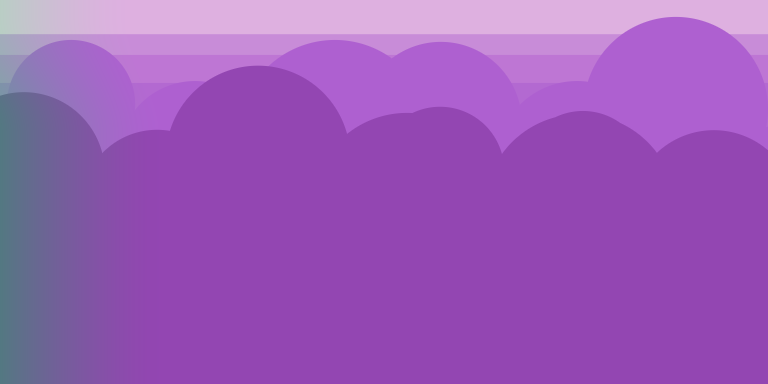
A Shadertoy shader for this background:

```glsl
const vec3 SKY_TOP = vec3(0.870, 0.690, 0.880);
const vec3 SKY_HIGH = vec3(0.785, 0.550, 0.848);
const vec3 SKY_MID = vec3(0.745, 0.463, 0.831);
const vec3 SKY_LOW = vec3(0.702, 0.410, 0.820);
const vec3 BACK_COLOR = vec3(0.682, 0.378, 0.816);
const vec3 FRONT_COLOR = vec3(0.575, 0.273, 0.697);

// Lower edges of the sky bands, from the top down
const vec3 BAND_EDGES = vec3(0.911, 0.857, 0.784);

// Solid cloud mass below these heights
const float BACK_FILL = 0.67;
const float FRONT_FILL = 0.48;

// Teal shift along the left side, weaker near the top
const vec3 GLOW_SHIFT = vec3(-0.250, 0.200, -0.190);
const float GLOW_WIDTH = 0.42;
const float GLOW_WIDTH_TOP = 0.34;
const float GLOW_TOP_STRENGTH = 0.58;
const float GLOW_FALLOFF = 1.5;

// Cloud puffs: centre x, centre y, radius, in canvas heights
const vec3 BACK_PUFFS[6] = vec3[6](
    vec3(0.185, 0.729, 0.167), vec3(0.508, 0.589, 0.200),
    vec3(0.872, 0.643, 0.253), vec3(1.148, 0.680, 0.211),
    vec3(1.503, 0.578, 0.211), vec3(1.760, 0.716, 0.240));
const vec3 FRONT_PUFFS[8] = vec3[8](
    vec3(0.062, 0.549, 0.211), vec3(0.409, 0.464, 0.198),
    vec3(0.672, 0.589, 0.240), vec3(1.060, 0.456, 0.250),
    vec3(1.146, 0.555, 0.167), vec3(1.510, 0.453, 0.250),
    vec3(1.518, 0.544, 0.167), vec3(1.859, 0.445, 0.216));

float puffDistance(vec2 p, vec3 puff) {
    return length(p - puff.xy) - puff.z;
}

float coverage(float dist, float pixel) {
    return clamp(0.5 - dist / pixel, 0.0, 1.0);
}

vec3 skyColor(float y, float pixel) {
    vec3 color = SKY_TOP;
    color = mix(color, SKY_HIGH, coverage(y - BAND_EDGES.x, pixel));
    color = mix(color, SKY_MID, coverage(y - BAND_EDGES.y, pixel));
    return mix(color, SKY_LOW, coverage(y - BAND_EDGES.z, pixel));
}

vec3 sideGlow(vec2 p) {
    float high = smoothstep(0.65, 0.95, p.y);
    float width = mix(GLOW_WIDTH, GLOW_WIDTH_TOP, high);
    float strength = mix(1.0, GLOW_TOP_STRENGTH, high);
    float fade = pow(clamp(1.0 - p.x / width, 0.0, 1.0), GLOW_FALLOFF);
    return GLOW_SHIFT * strength * fade;
}

void mainImage(out vec4 fragColor, in vec2 fragCoord) {
    float pixel = 1.0 / iResolution.y;
    vec2 p = fragCoord * pixel;

    // Union of puffs and solid mass for each cloud layer
    float back = p.y - BACK_FILL;
    for (int i = 0; i < 6; i++) back = min(back, puffDistance(p, BACK_PUFFS[i]));
    float front = p.y - FRONT_FILL;
    for (int i = 0; i < 8; i++) front = min(front, puffDistance(p, FRONT_PUFFS[i]));

    // Layers from far to near
    vec3 color = skyColor(p.y, pixel);
    color = mix(color, BACK_COLOR, coverage(back, pixel));
    color = mix(color, FRONT_COLOR, coverage(front, pixel));

    fragColor = vec4(color + sideGlow(p), 1.0);
}
```
